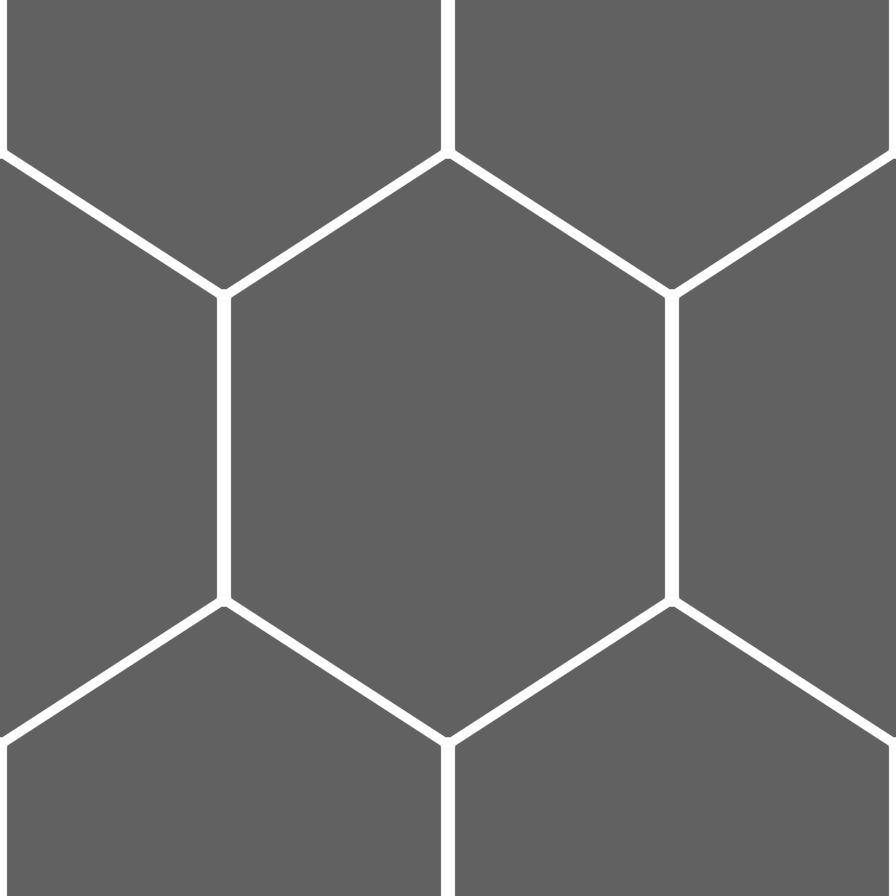
This pattern is drawn by a three.js fragment shader. Its source:

```glsl
const float COLUMNS = 2.0;             // hexagons across
const float ROW_PAIRS = 1.0;           // pairs of staggered rows up
const float HALF_SIDE = 0.169;         // half length of an upright side
const float UPRIGHT_WIDTH = 0.0156;
const float SLANT_WIDTH = 0.0108;
const float JOINT_RADIUS = 0.0083;
const float EDGE_BLUR = 0.0009;
const vec3 TILE_COLOR = vec3(0.38);
const vec3 LINE_COLOR = vec3(1.0);

varying vec2 vUv;

float segmentDistance(vec2 p, vec2 a, vec2 b) {
  vec2 ab = b - a;
  vec2 ap = p - a;
  return length(ap - ab * clamp(dot(ap, ab) / dot(ab, ab), 0.0, 1.0));
}

// Signed distance to the grout, negative inside it
float groutDistance(vec2 uv) {
  // Mirror the plane into one quarter of a repeat
  vec2 period = 1.0 / vec2(COLUMNS, ROW_PAIRS);
  vec2 corner = 0.5 * period;
  vec2 p = abs(fract(uv / period) - 0.5) * period;

  vec2 lowJoint = vec2(0.0, HALF_SIDE);
  vec2 highJoint = corner - lowJoint;

  // Upright and slanted sides
  float upright = min(segmentDistance(p, vec2(0.0), lowJoint),
                      segmentDistance(p, highJoint, corner));
  float slant = segmentDistance(p, lowJoint, highJoint);

  // Rounded knobs where three sides meet
  float joint = min(distance(p, lowJoint), distance(p, highJoint));

  float sides = min(upright - 0.5 * UPRIGHT_WIDTH, slant - 0.5 * SLANT_WIDTH);
  return min(sides, joint - JOINT_RADIUS);
}

void main() {
  float grout = 1.0 - smoothstep(-EDGE_BLUR, EDGE_BLUR, groutDistance(vUv));
  gl_FragColor = vec4(mix(TILE_COLOR, LINE_COLOR, grout), 1.0);
}
```
